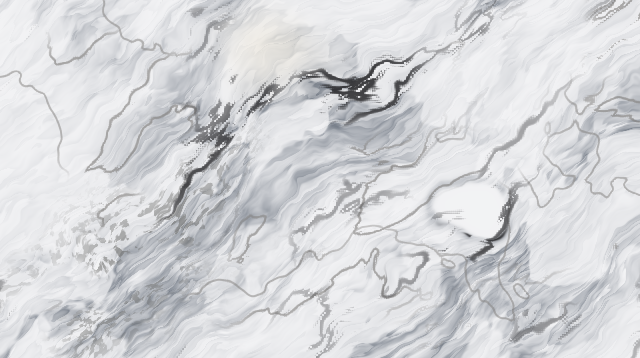
A Shadertoy shader for this texture:

```glsl
float hash(vec2 p) {
    return fract(sin(dot(p, vec2(127.1, 311.7))) * 43758.5);
}

float noise(vec2 p) {
    vec2 i = floor(p), f = fract(p);
    f = f * f * f * (f * (f * 6.0 - 15.0) + 10.0);
    return mix(mix(hash(i), hash(i + vec2(1, 0)), f.x),
               mix(hash(i + vec2(0, 1)), hash(i + vec2(1, 1)), f.x), f.y);
}

float fbm(vec2 p, int octaves) {
    float sum = 0.0, total = 0.0, amp = 0.5;
    for (int i = 0; i < octaves; i++) {
        sum += amp * noise(p);
        total += amp;
        amp *= 0.5;
        p = mat2(1.6, 1.2, -1.2, 1.6) * p + 5.7;
    }
    return sum / total;
}

float bell(float x) {
    return exp(-x * x);
}

// Sheet that darkens slowly and ends in a crisp edge
float wisp(float f) {
    float s = fract(f);
    return s * s * (1.0 - smoothstep(0.88, 1.0, s));
}

// Line of even width, in canvas heights, where the field crosses its middle
float vein(float field, float width) {
    float slope = length(vec2(dFdx(field), dFdy(field))) * iResolution.y;
    return 1.0 - smoothstep(width * 0.2, width, abs(field - 0.5) / (slope + 0.08));
}

void mainImage(out vec4 fragColor, in vec2 fragCoord) {
    vec2 p = fragCoord / iResolution.y;
    vec2 warp = vec2(fbm(p * 2.5, 5), fbm(p * 2.5 + 17.3, 5)) - 0.5;
    vec2 w = p + 0.24 * warp;

    // Oval pebble that the flow bends around
    vec2 center = vec2(1.3, 0.42);
    float r = length((w - center) / vec2(0.115, 0.098));
    w = center + (w - center) * (1.0 - 0.6 * exp(-0.6 * r * r));

    // Coordinates along and across the diagonal flow
    vec2 q = vec2(dot(w, vec2(0.8, 0.6)), dot(w, vec2(-0.6, 0.8)));

    // Grey belts, broken by clouds and white islands
    float belts = min(bell((q.y - 0.02) / 0.16) + bell((q.y + 0.62) / 0.17), 1.0);
    float cloud = fbm(q * vec2(2.5, 8.0) + 3.0, 5);
    float islands = smoothstep(0.51, 0.56, fbm(q * vec2(4.0, 8.0) + 20.0, 4));
    float density = clamp(0.75 * belts + 1.8 * (cloud - 0.5) + 0.17, 0.05, 1.0);
    density *= 1.0 - 0.8 * islands;
    density *= smoothstep(0.88, 1.0, r);

    // Layered wisps and fibres
    float sheet = wisp(4.0 * fbm(q * vec2(2.0, 9.0) + 1.0, 5));
    float fineSheet = wisp(4.0 * fbm(q * vec2(5.0, 26.0) + 9.0, 4));
    float streak = fbm(q * vec2(9.0, 50.0) + 3.0 * warp, 4);
    float fibre = pow(1.0 - abs(2.0 * fbm(q * vec2(7.0, 45.0) + 40.0, 3) - 1.0), 8.0);
    float shade = density * (0.055 + 0.16 * sheet + 0.16 * fineSheet
                + 0.38 * (streak - 0.4) + 0.07 * fibre);
    shade += (0.035 * sheet + 0.025 * fineSheet) * smoothstep(0.88, 1.0, r);
    shade += 0.2 * bell((r - 1.08) * 7.0) * streak;

    vec3 color = vec3(0.95, 0.951, 0.958) - max(shade, 0.0) * vec3(1.06, 1.0, 0.92);

    // Warm stain
    float stain = bell(length((w - vec2(0.82, 0.84)) / vec2(0.14, 0.09)));
    color *= mix(vec3(1), vec3(1.0, 0.985, 0.95), stain);

    // Hairline cracks
    float hair = vein(fbm(w * 1.8 + 31.0, 5), 0.0045)
               * smoothstep(0.45, 0.7, noise(p * 3.0 + 8.0));
    float slant = vein(fbm(q * vec2(2.5, 6.5) + 63.0, 5), 0.0055)
                * smoothstep(0.4, 0.7, noise(p * 4.0 + 29.0));
    color = mix(color, vec3(0.5, 0.49, 0.48), max(0.5 * hair, 0.6 * slant));

    // Gritty crumbs in the lower left belt
    float grit = smoothstep(0.52, 0.68, fbm(q * vec2(50.0, 90.0), 3)) * belts
               * smoothstep(0.45, 0.7, noise(q * vec2(4.0, 10.0) + 13.0))
               * (1.0 - smoothstep(0.4, 0.9, p.x));
    color = mix(color, vec3(0.4, 0.4, 0.39), 0.6 * grit);

    // Broken black veins that swell and fade
    float gate = smoothstep(0.45, 0.75, noise(q * vec2(4.0, 8.0) + 77.0));
    float ragged = 0.4 + 1.2 * noise(q * vec2(30.0, 60.0));
    float black = vein(fbm(q * vec2(2.0, 7.0) + 90.0, 5), (0.004 + 0.009 * gate) * ragged);
    black *= gate * (0.35 + 0.65 * belts);
    float rim = bell((r - 1.04) * 18.0) * smoothstep(0.03, 0.09, center.y - p.y);
    black = max(black, rim * smoothstep(0.4, 0.6, streak));
    color = mix(color, vec3(0.17, 0.17, 0.18), 0.9 * black);

    fragColor = vec4(color, 1.0);
}
```
